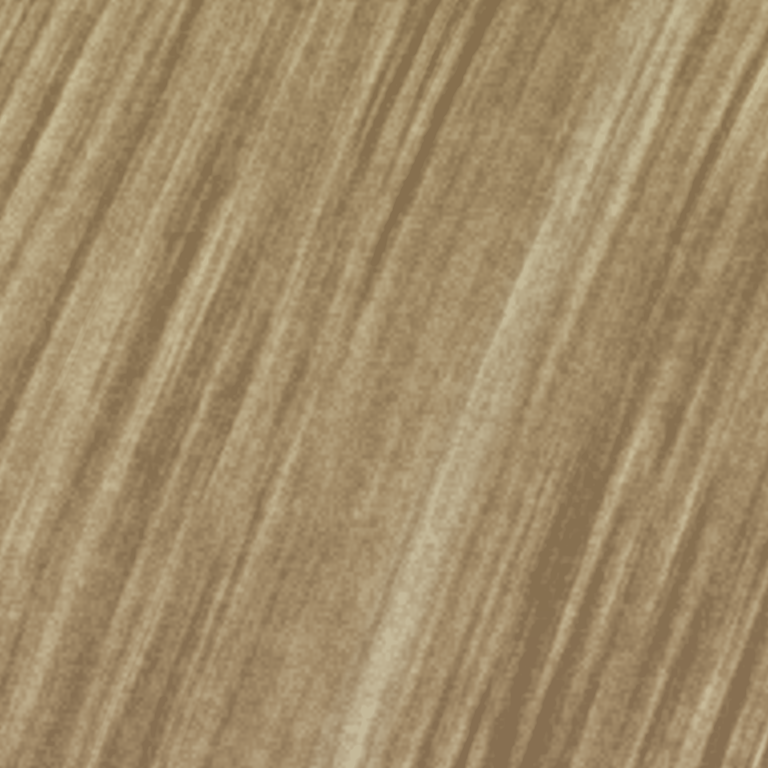
Reproduce this texture procedurally as a three.js fragment shader.

```glsl
// Weathered tan wood grain with slanted streaks and one pale diagonal band.
varying vec2 vUv;

const vec3 DARK_BROWN = vec3(0.55, 0.46, 0.33);
const vec3 TAN = vec3(0.64, 0.55, 0.405);
const vec3 PALE_STRAW = vec3(0.75, 0.69, 0.55);

float hash(vec2 p) {
  vec3 q = fract(p.xyx * vec3(0.1031, 0.1030, 0.0973));
  q += dot(q, q.yzx + 33.33);
  return fract((q.x + q.y) * q.z);
}

// Smooth value noise, centred on zero.
float noise(vec2 p) {
  vec2 cell = floor(p);
  vec2 f = fract(p);
  f = f * f * (3.0 - 2.0 * f);
  float low = mix(hash(cell), hash(cell + vec2(1.0, 0.0)), f.x);
  float high = mix(hash(cell + vec2(0.0, 1.0)), hash(cell + 1.0), f.x);
  return mix(low, high, f.y) - 0.5;
}

// Noise stretched along the grain; the shear staggers the streak ends.
float streak(vec2 grain, float across, float along, float seed) {
  float x = grain.x * across;
  return noise(vec2(x, grain.y * along + x * 0.37) + seed);
}

// x runs across the grain, y along it; the fibres fan out at upper left.
vec2 grainSpace(vec2 uv) {
  float across = uv.x - 0.42 * uv.y + 0.015 * sin(3.14159 * uv.y);
  across -= 0.13 * uv.y * uv.y * max(0.0, 0.5 - uv.x);
  across += 0.006 * noise(uv * 4.0 + 7.0) + 0.003 * noise(uv * 19.0);
  return vec2(across, uv.y);
}

// Pale stripe with a crisp left edge and a frayed right edge.
float paleBand(vec2 grain, float centre) {
  float d = grain.x - centre;
  float fray = 0.05 * streak(grain, 30.0, 3.0, 61.0);
  float left = smoothstep(-0.058, -0.036, d + 0.2 * fray);
  return left * (1.0 - smoothstep(0.015, 0.06, d + fray));
}

// Thin dark grooves, each with a lit edge on its right side.
float grooves(vec2 grain, float across, float along, float seed) {
  float here = streak(grain, across, along, seed);
  float beside = streak(grain - vec2(0.45 / across, 0.0), across, along, seed);
  return smoothstep(0.12, 0.38, beside) - 1.2 * smoothstep(0.08, 0.36, here);
}

// Sparse round flecks, one possible per grid cell.
float flecks(vec2 uv, float count, float share) {
  vec2 cell = floor(uv * count);
  vec2 centre = 0.25 + 0.5 * vec2(hash(cell + 3.1), hash(cell + 8.7));
  float d = length(fract(uv * count) - centre);
  return step(hash(cell + 15.0), share) * (1.0 - smoothstep(0.03, 0.2, d));
}

void main() {
  vec2 grain = grainSpace(vUv);
  float band = paleBand(grain, 0.45);

  // Quiet zone left of the band, busier fibres towards the lower right.
  float quiet = smoothstep(0.22, 0.3, grain.x) * (1.0 - smoothstep(0.39, 0.42, grain.x));
  float strength = 1.0 + 0.8 * noise(vUv * 3.5 + 21.0);
  strength *= 1.0 - 0.45 * quiet - 0.15 * band;
  float lowerRight = smoothstep(0.45, 0.7, grain.x) * (1.0 - 0.6 * vUv.y);

  // Broad, medium, fine and hairline fibres.
  float fibres = 0.3 * streak(grain, 11.0, 1.3, 5.0);
  fibres += 0.5 * streak(grain, 36.0, 2.6, 17.0);
  fibres += (0.5 + 0.5 * lowerRight) * streak(grain, 72.0, 4.0, 43.0);
  fibres += 0.34 * streak(grain, 125.0, 8.0, 29.0);
  fibres += 0.34 * grooves(grain, 27.0, 1.7, 83.0);
  fibres += 0.24 * grooves(grain, 48.0, 2.8, 131.0);

  // Cloudy stain and fine speckle.
  float stain = 0.22 * noise(vUv * 5.0 + 31.0) + 0.18 * noise(vUv * 30.0);
  float speckle = 0.36 * noise(vUv * 190.0) + 0.22 * noise(vUv * 95.0 + 9.0);
  float tone = 0.43 + strength * fibres + 0.33 * band + stain + speckle;
  tone += 0.3 * flecks(vUv, 22.0, 0.09) * (1.0 - vUv.y);

  // Tone to colour, a little yellower at the top and pinker below.
  tone = clamp(tone, -0.1, 1.15);
  vec3 color = mix(DARK_BROWN, TAN, min(tone / 0.42, 1.0));
  color = mix(color, PALE_STRAW, max(tone - 0.42, 0.0) / 0.58);
  color += vec3(0.002, -0.004, 0.012) * (0.5 - vUv.y);
  color += vec3(-0.006, 0.0, 0.008) * band;
  gl_FragColor = vec4(color, 1.0);
}
```
